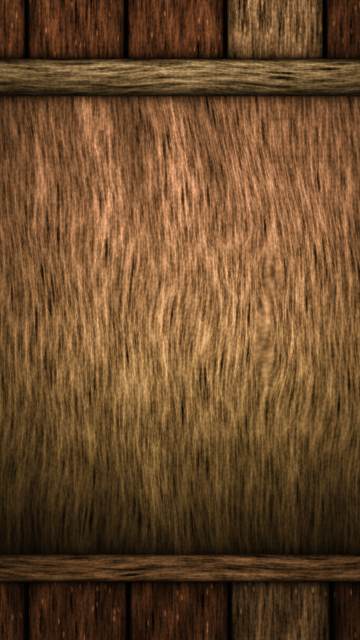
Reproduce this texture procedurally as a Shadertoy shader.

```glsl
const float ASPECT = 1.7778;          // canvas height over width
const vec2 TOP_RAIL = vec2(0.850, 0.908);
const vec2 LOW_RAIL = vec2(0.091, 0.134);
const float FIRST_SEAM = 0.074;
const float TOP_PITCH = 0.276;
const float LOW_PITCH = 0.282;
const float SEAM_WIDTH = 0.009;
const float FIBRE_CONTRAST = 0.62;
const float FINE_CONTRAST = 0.48;
const float SPECKLE_CONTRAST = 0.28;
const vec3 PINK_TINT = vec3(1.04, 0.97, 0.99);
const vec3 OLIVE_TINT = vec3(0.98, 1.02, 0.90);
const vec3 RED_TINT = vec3(1.04, 0.84, 0.80);

float hash(vec2 c) {
    return fract(sin(dot(c, vec2(127.1, 311.7))) * 43758.5453);
}

// Cellular noise: distance to the nearest point, and that point's random id
vec2 cells(vec2 p) {
    vec2 base = floor(p), nearest = vec2(9.0, 0.0);
    for (int y = -1; y <= 1; y++)
    for (int x = -1; x <= 1; x++) {
        vec2 c = base + vec2(x, y);
        float id = hash(c);
        float d = length(c + vec2(id, hash(c + 37.3)) - p);
        if (d < nearest.x) nearest = vec2(d, id);
    }
    return nearest;
}

float bump(float x, float width) {
    return exp(-x * x / (width * width));
}

// Warm brown whose red channel equals the tone
vec3 woodColour(float tone) {
    tone = clamp(tone, 0.015, 0.92);
    return tone * vec3(1.0, 0.66 + 0.12 * tone, 0.30 + 0.28 * tone);
}

// Fibres run along y; the result is centred on zero
float grain(vec2 p) {
    vec2 coarse = cells(p * vec2(72.0, 7.0));
    vec2 fine = cells(p * vec2(135.0, 19.0) + 11.0);
    vec2 speckle = cells(p * vec2(125.0, 85.0) + 5.0);
    float pore = step(0.88, coarse.y) * smoothstep(0.4, 0.1, coarse.x);
    return FIBRE_CONTRAST * (coarse.x - 0.45) + FINE_CONTRAST * (fine.x - 0.45)
         + 0.24 * (fine.y - 0.5) + SPECKLE_CONTRAST * (0.45 - speckle.x) - 0.28 * pore;
}

vec3 panel(vec2 uv, vec2 p) {
    float s = (uv.y - LOW_RAIL.y) / (TOP_RAIL.x - LOW_RAIL.y);
    // Light pool, dark at the foot and towards the sides
    float tone = 0.04 + 0.61 * smoothstep(-0.18, 0.52, s);
    tone -= 0.13 * smoothstep(0.72, 1.04, s);
    tone *= 1.0 - 0.36 * pow(abs(uv.x - 0.55) * 1.85, 2.2);

    // Slanted figure at the head and the foot
    float k = uv.x - 0.245 + 0.4 * (uv.y - 0.83) + 0.006 * sin(uv.y * 60.0);
    float head = 0.13 * bump(k, 0.028) - 0.13 * bump(k - 0.10, 0.05)
               + 0.10 * bump(k - 0.22, 0.025) - 0.10 * bump(k - 0.31, 0.05);
    float foot = bump(uv.x - 0.44 + 0.6 * (uv.y - 0.245), 0.035);
    tone += head * smoothstep(0.52, 0.80, uv.y);
    tone += 0.08 * foot * smoothstep(0.42, 0.24, uv.y);
    tone += 0.018 * (sin(uv.x * 31.0 + 2.0 * sin(p.y * 3.0)) + sin(uv.x * 67.0 - p.y * 5.0));

    // Knots bend the fibres and add oval rings
    vec2 q = p;
    q.x += 0.010 * sin(p.y * 6.0 + p.x * 7.0) + 0.004 * sin(p.y * 17.0 + p.x * 13.0);
    q.x += 0.12 * (uv.y - 0.5) * smoothstep(0.5, 0.85, uv.y);
    for (int i = 0; i < 3; i++) {
        float n = float(i);
        vec2 centre = vec2(0.742 + 0.014 * sin(n * 4.0), (0.435 + 0.068 * n) * ASPECT);
        vec2 d = (p - centre) / vec2(1.0, 1.9);
        float r = length(d);
        float reach = bump(r, 0.042);
        q.x -= 0.6 * d.x * reach;
        tone += 0.05 * reach * sin(r * 230.0 - 1.5);
    }
    float arch = uv.x - 0.80 + 0.05 * sin(p.y * 5.5 - 0.5);
    tone += 0.025 * sin(arch * 150.0) * bump(arch, 0.09) * bump(uv.y - 0.44, 0.18);

    tone *= 1.0 + grain(q);
    // Contact shadows beside the rails
    tone *= 1.0 - 0.65 * exp(-(TOP_RAIL.x - uv.y) * 130.0);
    tone *= 1.0 - 0.50 * exp(-(uv.y - LOW_RAIL.y) * 90.0);
    return woodColour(tone) * mix(OLIVE_TINT, PINK_TINT, smoothstep(0.25, 0.75, uv.y));
}

vec3 rail(vec2 uv, vec2 p, vec2 span, bool upper) {
    float h = (uv.y - span.x) / (span.y - span.x);
    float wave = 0.04 * sin(uv.x * 13.0) + 0.03 * sin(uv.x * 29.0 + 1.0);
    float tone = upper ? 0.51 : 0.34;
    tone *= 1.0 - 0.32 * pow(abs(uv.x - 0.55) * 1.9, 2.0);
    // Rounded section, worn edge and long cracks
    tone *= smoothstep(-0.12, 0.3, h) * smoothstep(1.12, 0.8, h) * (0.82 + 0.3 * h);
    tone += upper ? 0.06 * bump(h - 0.72, 0.2) : 0.13 * bump(h - 0.16, 0.14);
    float crack = bump(h - (upper ? 0.3 : 0.5) - wave, 0.045);
    tone *= 1.0 - 0.55 * crack * (0.5 + 0.5 * sin(uv.x * 17.0 + 2.0));
    tone *= 1.0 + 1.1 * grain(p.yx + vec2(0.01 * sin(uv.x * 9.0), 3.0));
    return woodColour(tone) * (upper ? vec3(0.97, 1.06, 1.08) : vec3(1.0, 0.96, 0.95));
}

vec3 planks(vec2 uv, vec2 p, bool upper) {
    float pitch = upper ? TOP_PITCH : LOW_PITCH;
    float along = (uv.x - FIRST_SEAM) / pitch + 1.0;
    float id = floor(along);
    float seam = (0.5 - abs(fract(along) - 0.5)) * pitch;
    float pale = bump(id - 3.0, 0.4);
    float tone = (upper ? 0.33 : 0.20) + pale * (upper ? 0.17 : 0.07);
    tone -= 0.08 * step(3.5, id);
    tone += 0.04 * sin(uv.x * 55.0 + 2.0 * sin(p.y * 14.0 + id));
    tone *= 1.0 + 1.2 * grain(p + vec2(id * 0.037, 5.0));
    // Pale flakes on the weathered face
    vec2 flake = cells(p * vec2(85.0, 32.0) + id * 7.0);
    tone += 0.20 * step(0.90, flake.y) * smoothstep(0.4, 0.12, flake.x);
    // Dark joints and shade cast by the rail
    tone *= smoothstep(0.2 * SEAM_WIDTH, 1.4 * SEAM_WIDTH, seam) * (0.65 + 0.35 * smoothstep(0.0, 0.05, seam));
    float gap = upper ? uv.y - TOP_RAIL.y : LOW_RAIL.x - uv.y;
    tone *= 1.0 - 0.8 * exp(-gap * 110.0);
    return woodColour(tone) * mix(RED_TINT, vec3(1.0), pale);
}

void mainImage(out vec4 fragColor, in vec2 fragCoord) {
    vec2 uv = fragCoord / iResolution.xy;
    vec2 p = uv * vec2(1.0, ASPECT);
    float edge = 1.0 / iResolution.y;
    bool upper = uv.y > 0.5;
    vec2 span = upper ? TOP_RAIL : LOW_RAIL;

    // Panel, then rail, then outer planks
    float inner = upper ? uv.y - span.x : span.y - uv.y;
    float outer = upper ? uv.y - span.y : span.x - uv.y;
    vec3 colour = panel(uv, p);
    colour = mix(colour, rail(uv, p, span, upper), smoothstep(-edge, edge, inner));
    colour = mix(colour, planks(uv, p, upper), smoothstep(-edge, edge, outer));
    fragColor = vec4(clamp(colour, 0.0, 1.0), 1.0);
}
```
